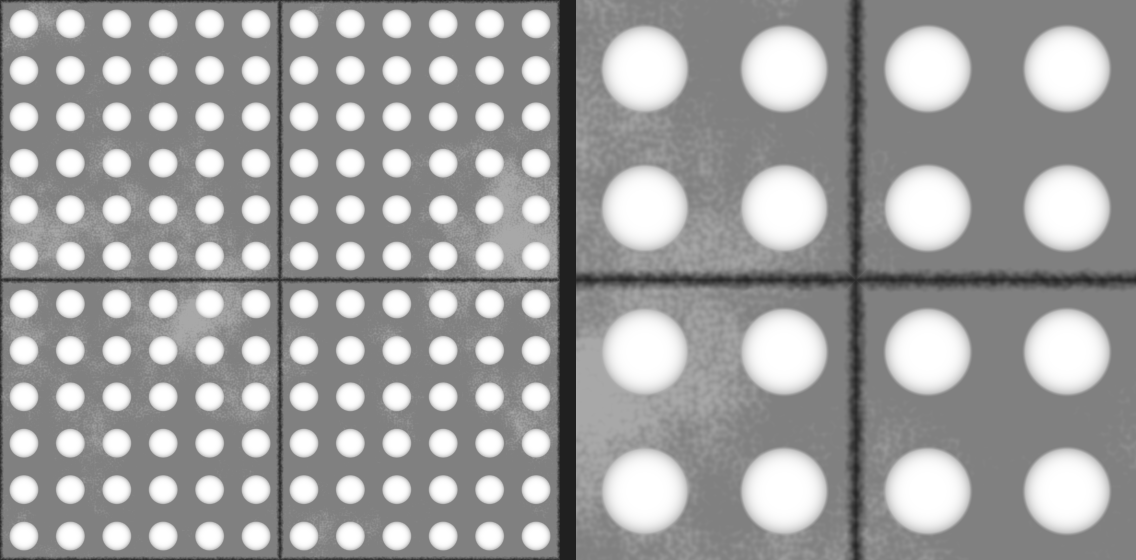
Left: the whole. Right: its middle third, enlarged.
A three.js fragment shader for this pattern:

```glsl
// Grey square plates, each with a grid of raised white studs, parted by dark grooves and dusted with pale wear.
#define PLATES 2.0
#define STUDS 6.0
#define STUD_PITCH 0.0829
#define STUD_RADIUS 0.0258
#define EDGE_SOFT 0.0013
#define RIM_SHADE 0.3
#define GROOVE_REACH 0.0075
#define PLATE_GREY 0.502
#define GROOVE_GREY 0.13
#define WEAR_GREY 0.66
#define WEAR_CENTRE vec2(0.08, 0.45)
#define TAU 6.28319

varying vec2 vUv;

// Unit gradient for a lattice corner
vec2 cornerGradient(vec2 corner) {
  vec2 q = fract(corner * vec2(0.1031, 0.1137) + 0.27);
  q += dot(q, q.yx + 33.33);
  float angle = TAU * fract((q.x + q.y) * q.x * 17.13);
  return vec2(cos(angle), sin(angle));
}

// Gradient noise that wraps after a whole number of cells
float wrapNoise(vec2 uv, float cells, float seed) {
  vec2 p = uv * cells;
  vec2 cell = floor(p);
  vec2 f = p - cell;
  vec2 lo = mod(cell, cells) + seed;
  vec2 hi = mod(cell + 1.0, cells) + seed;
  vec2 s = f * f * f * (f * (f * 6.0 - 15.0) + 10.0);
  float a = dot(cornerGradient(lo), f);
  float b = dot(cornerGradient(vec2(hi.x, lo.y)), f - vec2(1.0, 0.0));
  float c = dot(cornerGradient(vec2(lo.x, hi.y)), f - vec2(0.0, 1.0));
  float d = dot(cornerGradient(hi), f - 1.0);
  return mix(mix(a, b, s.x), mix(c, d, s.x), s.y);
}

// Cloudy patches broken up by fine grain
float wearAmount(vec2 uv) {
  float cloud = 0.0;
  float cells = 4.0;
  float amplitude = 0.9;
  for (int octave = 0; octave < 6; octave++) {
    cloud += amplitude * wrapNoise(uv, cells, 11.0 + 7.0 * float(octave));
    cells *= 2.0;
    amplitude *= 0.68;
  }
  float grain = wrapNoise(uv, 256.0, 5.0);
  vec2 drift = cos(TAU * (uv - WEAR_CENTRE));
  return smoothstep(0.05, 0.95, cloud + 0.35 * grain + 0.16 * (drift.x + drift.y));
}

void main() {
  // Position from the centre of the plate, in canvas units
  vec2 local = (fract(vUv * PLATES) - 0.5) / PLATES;

  float grey = mix(PLATE_GREY, WEAR_GREY, wearAmount(vUv));

  // Grooves along the plate borders, slightly ragged
  vec2 toBorder = 0.5 / PLATES - abs(local);
  float ragged = 0.0016 * wrapNoise(vUv, 128.0, 3.0) + 0.0016 * wrapNoise(vUv, 256.0, 9.0);
  float border = min(toBorder.x, toBorder.y) + ragged;
  grey = mix(GROOVE_GREY, grey, smoothstep(-0.002, GROOVE_REACH, border));

  // Domed studs, darker towards the rim
  vec2 slot = clamp(floor(local / STUD_PITCH + 0.5 * STUDS), 0.0, STUDS - 1.0);
  float radius = length(local - (slot - 0.5 * (STUDS - 1.0)) * STUD_PITCH);
  float dome = 1.0 - RIM_SHADE * pow(min(radius / STUD_RADIUS, 1.0), 6.0);
  float stud = 1.0 - smoothstep(STUD_RADIUS - EDGE_SOFT, STUD_RADIUS + EDGE_SOFT, radius);
  grey = mix(grey, dome, stud);

  gl_FragColor = vec4(vec3(grey), 1.0);
}
```
